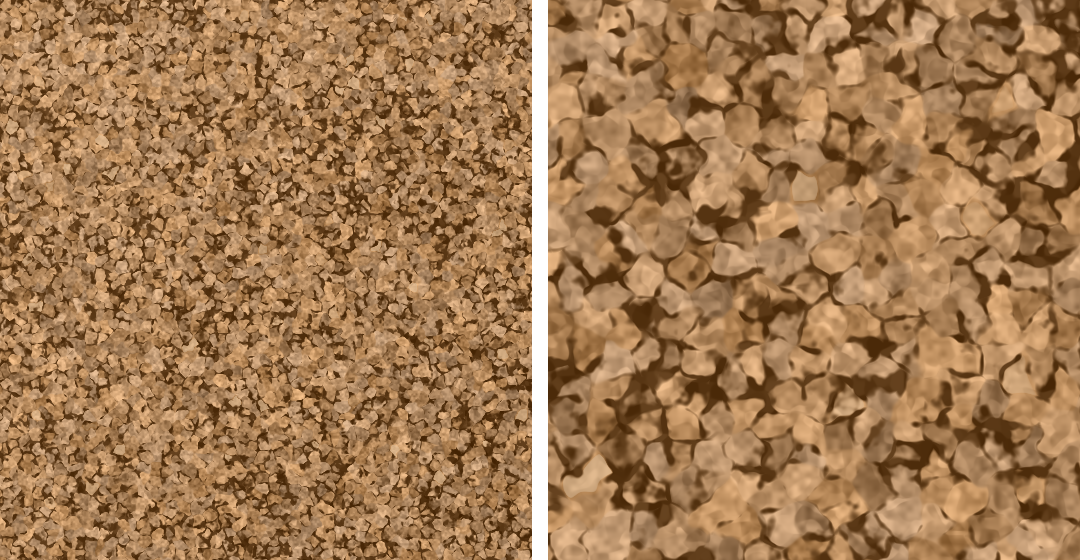
Left: the whole. Right: its middle third, enlarged.
Give the GLSL for this texture, as a Shadertoy shader.

```glsl
// Polished brown granite: tan feldspar grains with ragged dark mica between them.

const vec3 DARK_MICA = vec3(0.30, 0.17, 0.04);
const vec3 PALE_FELDSPAR = vec3(0.87, 0.69, 0.51);
const vec3 WARM_SHIFT = vec3(0.04, -0.005, -0.06);
const vec3 QUARTZ = vec3(0.86, 0.75, 0.62);

vec3 hash3(vec2 cell) {
    vec3 q = fract(cell.xyx * vec3(0.1031, 0.1030, 0.0973));
    q += dot(q, q.yxz + 33.33);
    return fract((q.xxy + q.yzz) * q.zyx);
}

float valueNoise(vec2 p) {
    vec2 cell = floor(p), f = fract(p);
    f = f * f * (3.0 - 2.0 * f);
    float low = mix(hash3(cell).x, hash3(cell + vec2(1, 0)).x, f.x);
    float high = mix(hash3(cell + vec2(0, 1)).x, hash3(cell + vec2(1, 1)).x, f.x);
    return mix(low, high, f.y);
}

float fractalNoise(vec2 p) {
    float sum = 0.0, weight = 0.55;
    for (int octave = 0; octave < 3; octave++) {
        sum += weight * valueNoise(p);
        p = mat2(1.6, 1.2, -1.2, 1.6) * p + 17.3;
        weight *= 0.5;
    }
    return sum / 0.9625;
}

// Soft-edged cells: x = grain tone, y = grain hue, z = distance to the seam.
vec3 grains(vec2 p, float sharpness) {
    vec2 cell = floor(p);
    vec2 traits = vec2(0.0);
    float total = 0.0, nearest = 9.0, second = 9.0;
    for (int j = -1; j <= 1; j++) {
        for (int i = -1; i <= 1; i++) {
            vec2 id = cell + vec2(i, j);
            float d = length(id + hash3(id).xy - p);
            float weight = exp(-sharpness * d);
            traits += weight * hash3(id + 71.7).xy;
            total += weight;
            second = min(second, max(nearest, d));
            nearest = min(nearest, d);
        }
    }
    return vec3(traits / total, second - nearest);
}

// Dark mineral gathers in clusters and along the seams of the grains.
float micaMask(vec2 p, float seamDistance) {
    float seam = 1.0 - smoothstep(0.0, 0.35, seamDistance);
    float cluster = valueNoise(p * 15.0) - 0.5;
    float field = fractalNoise(p * 78.0) + 0.25 * (seam - 0.45) + 0.13 * cluster;
    return smoothstep(0.51, 0.74, field);
}

void mainImage(out vec4 fragColor, in vec2 fragCoord) {
    vec2 uv = fragCoord / iResolution.xy;
    vec2 p = fragCoord / iResolution.y + 3.0;

    // Roughen the grain outlines.
    vec2 wobble = vec2(valueNoise(p * 110.0), valueNoise(p * 110.0 + 43.0)) - 0.5;
    vec2 warped = p + 0.007 * wobble;
    vec3 coarse = grains(warped * 52.0, 28.0);
    vec3 fine = grains(warped.yx * 128.0, 14.0);

    // Grain brightness, small crystals and surface speckle.
    float tone = 0.73 + 0.36 * (coarse.x - 0.5) + 0.32 * (fine.x - 0.5);
    tone += 0.30 * (valueNoise(p * 250.0) - 0.5);
    float mica = micaMask(p, coarse.z);
    float micaTone = 0.07 + 0.22 * (fine.y - 0.5);
    tone = mix(tone, micaTone, mica);

    // Faint uneven light across the slab.
    tone += 0.05 * (0.5 - uv.x) + 0.04 * (uv.y - 0.5);

    vec3 color = mix(DARK_MICA, PALE_FELDSPAR, tone);
    color += WARM_SHIFT * (coarse.y - 0.5) * (1.0 - mica);
    float quartz = smoothstep(0.975, 0.99, coarse.y) * (1.0 - mica);
    color = mix(color, QUARTZ, 0.5 * quartz);
    fragColor = vec4(clamp(color, 0.0, 1.0), 1.0);
}
```
